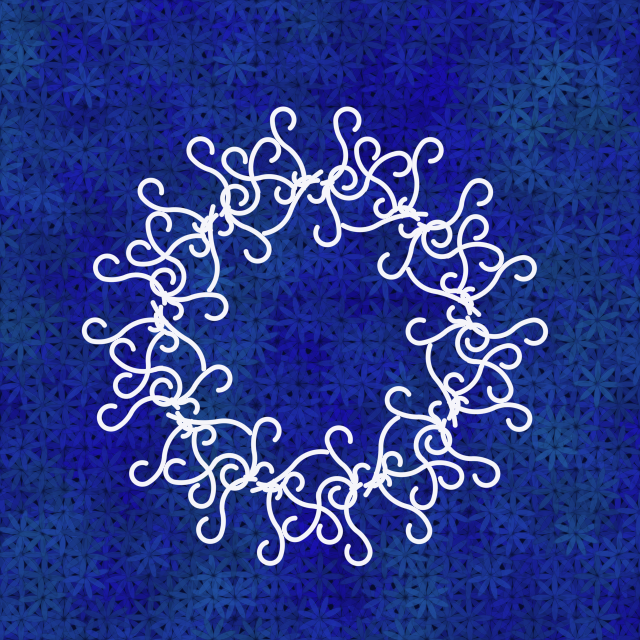
Write a Shadertoy shader that draws this pattern.

```glsl
// A wreath of white scrolls over a dense carpet of translucent blue flowers.
// Scrolls are chains of tangent arcs repeated in nine turns; the flowers sit on
// a square grid in two layers, turned by a hash, tinted by waves and noise.

const float UNITS = 768.0;          // drawing units across the canvas
const float CELLS = 30.0;           // flowers across the canvas
const float SECTOR = 0.6981317;     // one ninth of a turn
const float TAU = 6.2831853;
const float LINE_HALF_WIDTH = 2.9;
const vec2 WREATH_CENTRE = vec2(0.492, 0.473);
const vec3 NIGHT = vec3(0.022, 0.045, 0.19);
const vec3 INDIGO = vec3(0.10, 0.06, 0.69);
const vec3 TEAL = vec3(0.13, 0.35, 0.60);
const vec3 WHITE = vec3(0.96, 0.96, 0.98);

// Scrolls of one ninth: outer pair, crossing pair, spiral, inner curl, link, hooks.
const int SCROLLS = 10;
// curl centre and angle of its tip
const vec3 CURLS[SCROLLS] = vec3[SCROLLS](
    vec3(-38, 261, -50), vec3(39, 260, -50), vec3(63, 225, -50), vec3(101, 208, -110),
    vec3(38.5, 189, -110), vec3(15, 125, 150), vec3(54, 170, 240),
    vec3(-36, 172, 140), vec3(2, 172, 200), vec3(-16, 192, 150));
// radii of curl, stem and tail: positive turns left, negative right
const vec3 RADII[SCROLLS] = vec3[SCROLLS](
    vec3(13, 40, -50), vec3(14, 45, -34), vec3(13, 40, -40), vec3(13, 45, -22),
    vec3(10, 15, 22), vec3(14, 60, -40), vec3(41, -100, -100),
    vec3(10, -20, -20), vec3(9, -15, -15), vec3(9, -30, -30));
// degrees swept by curl, stem and tail
const vec3 TURNS[SCROLLS] = vec3[SCROLLS](
    vec3(230, 55, 65), vec3(230, 32, 112), vec3(230, 65, 65), vec3(210, 70, 20),
    vec3(110, 180, 170), vec3(210, 30, 35), vec3(60, 20, 15),
    vec3(220, 80, 10), vec3(160, 60, 10), vec3(150, 20, 10));

vec2 dir(float a) { return vec2(cos(a), sin(a)); }

// Turns p by the angle of the unit vector d.
vec2 turned(vec2 p, vec2 d) {
    return vec2(d.x * p.x - d.y * p.y, d.y * p.x + d.x * p.y);
}

float cover(float d, float pixel) { return 1.0 - smoothstep(-pixel, pixel, d); }

float hash(vec2 p) {
    vec3 q = fract(p.xyx * 0.1031);
    q += dot(q, q.yzx + 33.33);
    return fract((q.x + q.y) * q.z);
}

float valueNoise(vec2 p) {
    vec2 i = floor(p), f = fract(p);
    f = f * f * (3.0 - 2.0 * f);
    float low = mix(hash(i), hash(i + vec2(1.0, 0.0)), f.x);
    float high = mix(hash(i + vec2(0.0, 1.0)), hash(i + vec2(1.0, 1.0)), f.x);
    return mix(low, high, f.y);
}

// Distance to an arc drawn by a pen, which moves on to the arc's end.
float arc(vec2 p, inout vec2 pen, inout vec2 heading, float radius, float sweep) {
    float side = sign(radius);
    vec2 start = pen, normal = vec2(-heading.y, heading.x);
    vec2 centre = pen + radius * normal;
    vec2 midTurn = dir(0.5 * side * radians(sweep));
    vec2 middle = turned(-side * normal, midTurn);
    heading = turned(turned(heading, midTurn), midTurn);
    pen = centre - radius * vec2(-heading.y, heading.x);
    vec2 q = p - centre;
    float reach = length(q);
    if (dot(q, middle) > reach * midTurn.x) return abs(reach - abs(radius));
    return min(length(p - start), length(p - pen));
}

// A curl around a centre, flowing into a stem and then a tail.
float scroll(vec2 p, vec3 curl, vec3 radii, vec3 turns) {
    vec2 tip = dir(radians(curl.z));
    vec2 pen = curl.xy + radii.x * tip;
    vec2 heading = vec2(-tip.y, tip.x);
    float d = 1e3;
    for (int i = 0; i < 3; i++)
        d = min(d, arc(p, pen, heading, radii[i], turns[i]));
    return d;
}

float wreath(vec2 p) {
    float d = 1e3, radius = length(p);
    if (radius < 95.0 || radius > 295.0) return d;
    float nearest = round((atan(p.y, p.x) - radians(75.0)) / SECTOR);
    for (int i = -1; i <= 1; i++) {
        vec2 q = turned(p, dir(-(nearest + float(i)) * SECTOR));
        for (int s = 0; s < SCROLLS; s++) {
            if (length(q - CURLS[s].xy) < 100.0)
                d = min(d, scroll(q, CURLS[s], RADII[s], TURNS[s]));
        }
    }
    return d;
}

// Eight slim petals around the origin, folded onto one.
float flower(vec2 p, float turn) {
    vec2 q = abs(turned(p, dir(-turn)));
    q = vec2(max(q.x, q.y), min(q.x, q.y));
    vec2 crease = vec2(-0.38268, 0.92388);
    q -= 2.0 * max(dot(q, crease), 0.0) * crease;
    return (length((q - vec2(0.6, 0.0)) / vec2(0.55, 0.145)) - 1.0) * 0.145;
}

// Share of teal: wide waves above, narrower ones below, broken up by noise.
float tealShare(vec2 cell) {
    vec2 uv = cell / CELLS;
    float upper = cos(TAU * 2.02 * (uv.x - 0.404));
    float lower = cos(TAU * 3.57 * (uv.x - 0.625));
    float wave = mix(lower, upper, smoothstep(0.35, 0.6, uv.y));
    return 0.15 + 0.14 * wave + 0.5 * valueNoise(cell * 0.2 + 3.0);
}

vec3 carpet(vec2 p, float pixel) {
    vec3 colour = NIGHT;
    vec2 home = round(p);
    for (int i = 0; i < 18; i++) {
        int k = i % 9;
        vec2 cell = home + vec2(float(k % 3), float(k / 3)) - 1.0;
        float chance = hash(cell + 41.0);
        if ((chance > 0.6) != (i >= 9)) continue;
        float d = flower(p - cell, 0.8 * hash(cell + 7.0));
        float glow = tealShare(cell) + 0.6 * (chance - 0.5);
        vec3 petal = mix(INDIGO, TEAL, clamp(glow, 0.0, 1.0));
        petal *= mix(0.76, 1.06, hash(cell + 19.0));
        petal *= mix(0.78, 1.0, smoothstep(0.0, 0.035, -d));
        colour = mix(colour, petal, 0.74 * cover(d, pixel));
    }
    return colour;
}

void mainImage(out vec4 fragColor, in vec2 fragCoord) {
    float size = min(iResolution.x, iResolution.y);
    vec2 uv = (fragCoord - 0.5 * iResolution.xy) / size + 0.5;
    vec3 colour = carpet(uv * CELLS, 0.7 * CELLS / size);
    float line = wreath((uv - WREATH_CENTRE) * UNITS) - LINE_HALF_WIDTH;
    colour = mix(colour, WHITE, cover(line, 0.7 * UNITS / size));
    fragColor = vec4(colour, 1.0);
}
```
